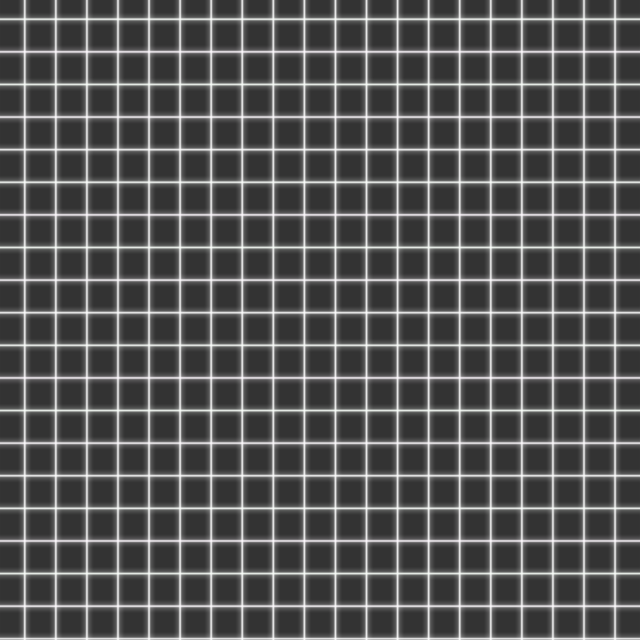
Write a Shadertoy shader that draws this pattern.

```glsl
// Dark square grid with thin pale lines and a soft glow beside each line.

const vec2  REPEATS     = vec2(20.6, 19.627);    // cells across and down
const vec2  FIRST_LINE  = vec2(0.0387, 0.0019);  // offset from lower left
const float CORE_WIDTH  = 0.00182;               // gaussian radius of a line
const float HALO_WIDTH  = 0.0117;                // reach of the glow
const float CORE_LIGHT  = 0.68;
const float HALO_LIGHT  = 0.20;
const float TINT_AMOUNT = 0.012;                 // faint colour shift of rows
const float TINT_CYCLE  = 2.5;                   // rows per tint wave
const float TAU         = 6.2831853;
const vec3  BASE_COLOR  = vec3(0.2);
const vec3  LINE_COLOR  = vec3(1.0);

// Light from the nearest line on each axis
vec2 lineLight(vec2 dist, vec2 pixel) {
    vec2 core = dist / max(vec2(CORE_WIDTH), 0.7 * pixel);
    vec2 halo = 1.0 - smoothstep(0.0, HALO_WIDTH, dist);
    return CORE_LIGHT * exp(-core * core) + HALO_LIGHT * halo;
}

void mainImage(out vec4 fragColor, in vec2 fragCoord) {
    vec2 uv = fragCoord / iResolution.xy;

    // Distance to the nearest vertical and horizontal line
    vec2 grid = (uv - FIRST_LINE) * REPEATS;
    vec2 nearest = floor(grid + 0.5);
    vec2 dist = abs(grid - nearest) / REPEATS;

    // Screen blend keeps the crossings from clipping
    vec2 light = lineLight(dist, 1.0 / iResolution.xy);
    float glow = 1.0 - (1.0 - light.x) * (1.0 - light.y);
    vec3 color = mix(BASE_COLOR, LINE_COLOR, glow);

    // Rows drift slightly between violet and green
    float wave = sin(TAU * (nearest.y - 2.5) / TINT_CYCLE);
    color += TINT_AMOUNT * wave * light.y * vec3(1.0, -1.0, 1.0);

    fragColor = vec4(clamp(color, 0.0, 1.0), 1.0);
}
```
